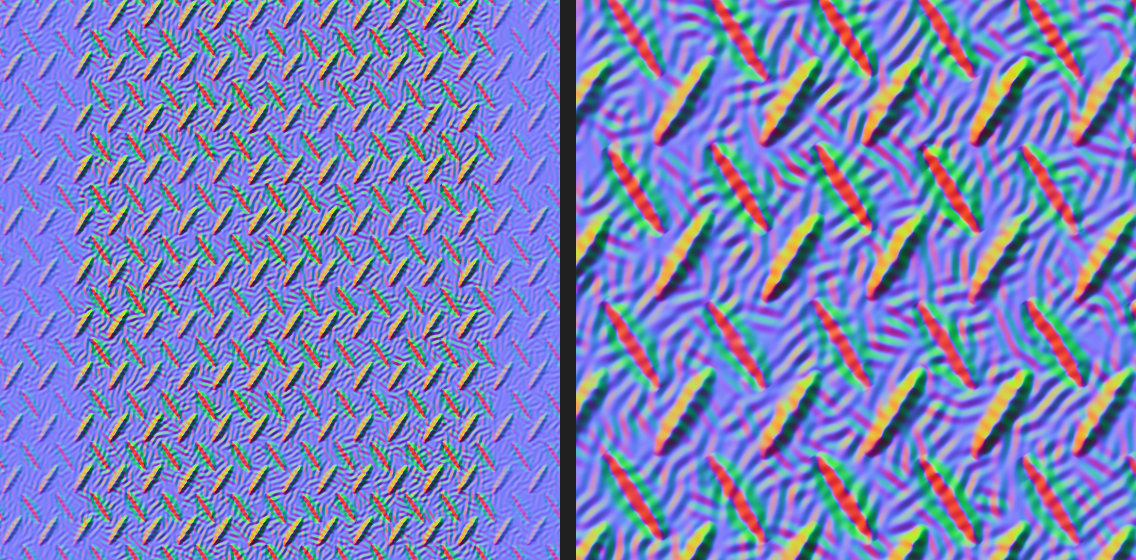
Left: the whole. Right: its middle third, enlarged.
Reproduce this texture map procedurally as a WebGL 1 fragment shader.

```glsl
precision highp float;
// Normal map of a worn diamond tread plate: leaning studs in two directions over rippled metal.
uniform vec2 u_resolution;

vec2 hash2(vec2 p) {
  vec2 k = vec2(dot(p, vec2(127.1, 311.7)), dot(p, vec2(269.5, 183.3)));
  return fract(sin(k) * 43758.5);
}

// Cellular noise: each cell holds a short wave packet along one of two diagonals
float ripples(vec2 p) {
  p *= 62.0;
  vec2 cell = floor(p);
  float sum = 0.0;
  for (int j = -1; j <= 1; j++) {
    for (int i = -1; i <= 1; i++) {
      vec2 id = cell + vec2(float(i), float(j));
      vec2 d = p - id - hash2(id);
      vec2 rnd = hash2(id + 71.3);
      float angle = (rnd.x < 0.65 ? -0.6 : 0.6) + (rnd.y - 0.5) * 1.5;
      float window = max(0.0, 1.0 - dot(d, d));
      float wave = sin(9.0 * dot(d, vec2(cos(angle), sin(angle))) + 40.0 * rnd.x);
      sum += window * window * wave;
    }
  }
  return sum;
}

// One lattice of studs: lean 1.0 gives rounded ridges, lean -1.0 gives a groove beside a ridge
float studs(vec2 p, vec2 origin, float lean) {
  vec2 pitch = vec2(0.0625, 0.0922);
  vec2 q = p - origin;
  vec2 id = floor(q / pitch + 0.5);
  vec2 rnd = hash2(id + 19.0 * lean);
  q -= id * pitch + (rnd - 0.5) * 0.003;
  float along = dot(q, vec2(0.54 * lean, 0.84));
  float across = dot(q, vec2(0.84, -0.54 * lean));
  across += 0.0003 * sin(along * 720.0 + 6.28 * rnd.y);
  float taper = max(0.0, 1.0 - along * along / 0.00096);
  float s = across / (0.0064 * (0.4 + 0.6 * taper));
  float bell = exp(-s * s);
  float profile = lean > 0.0 ? (1.0 - 0.4 * s * s) * bell : 1.25 * s * bell;
  return profile * min(1.0, 1.5 * taper) * (0.015 + 0.006 * rnd.x);
}

float height(vec2 p) {
  return studs(p, vec2(0.0234, 0.052), 1.0)
       + studs(p, vec2(0.0547, 0.093), -1.0)
       + 0.0018 * ripples(p);
}

// Relief fades towards the sides and corners, with slow patches of wear
float relief(vec2 p) {
  float sides = smoothstep(0.135, 0.15, p.x) * (1.0 - smoothstep(0.83, 0.91, p.x));
  float corner = (1.0 - smoothstep(0.195, 0.21, p.x))
               * smoothstep(0.44, 0.455, abs(p.y - 0.5));
  float wear = 0.97 + 0.13 * sin(p.x * 17.0 + 2.0 * sin(p.y * 9.0))
             + 0.1 * sin(p.y * 23.0 - p.x * 11.0);
  return mix(0.3, 1.0, sides * (1.0 - 0.7 * corner)) * wear;
}

void main() {
  vec2 p = gl_FragCoord.xy / u_resolution;
  float e = 0.0008;
  vec2 slope = vec2(height(p + vec2(e, 0.0)) - height(p - vec2(e, 0.0)),
                    height(p + vec2(0.0, e)) - height(p - vec2(0.0, e))) / (2.0 * e);
  slope *= relief(p);

  // Encode the normal with green pointing down; blue falls off faster on steep slopes
  vec3 normal = normalize(vec3(slope.x, -slope.y, 1.0));
  gl_FragColor = vec4(0.5 + 0.5 * normal.xy, 0.98 * pow(normal.z, 1.15), 1.0);
}
```
